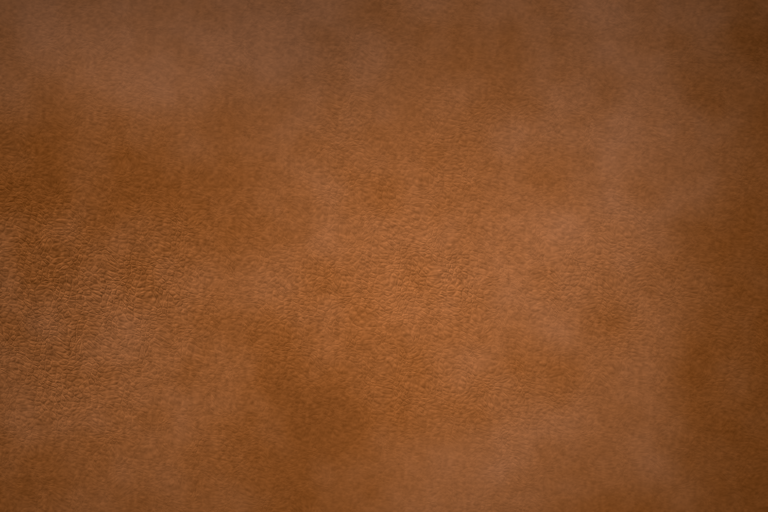
A Shadertoy shader for this texture:

```glsl
const vec3 DARK_TAN = vec3(0.375, 0.212, 0.088);
const vec3 LIGHT_TAN = vec3(0.650, 0.392, 0.210);
const vec3 PALE_SHIFT = vec3(-0.012, 0.014, 0.046);

vec2 hash2(vec2 p) {
    vec3 q = fract(vec3(p.xyx) * vec3(0.1031, 0.1030, 0.0973));
    q += dot(q, q.yzx + 33.33);
    return fract((q.xx + q.yz) * q.zy);
}

float valueNoise(vec2 p) {
    vec2 i = floor(p), f = fract(p);
    f = f * f * (3.0 - 2.0 * f);
    float low = mix(hash2(i).x, hash2(i + vec2(1, 0)).x, f.x);
    float high = mix(hash2(i + vec2(0, 1)).x, hash2(i + vec2(1, 1)).x, f.x);
    return mix(low, high, f.y);
}

float fbm(vec2 p, int octaves) {
    float sum = 0.0, weight = 0.5, total = 0.0;
    for (int i = 0; i < octaves; i++) {
        sum += weight * valueNoise(p);
        total += weight;
        weight *= 0.5;
        p = mat2(1.6, 1.2, -1.2, 1.6) * p + 7.3;
    }
    return sum / total;
}

// Soft elliptical spot, 1 at its centre
float glow(vec2 uv, vec2 centre, vec2 radius) {
    vec2 d = (uv - centre) / radius;
    return exp(-dot(d, d));
}

// Rounded pebble height: 0 in the creases, 1 on the cell tops
float pebble(vec2 p, float softness) {
    vec2 cell = floor(p);
    float nearest = 9.0, second = 9.0;
    for (int y = -1; y <= 1; y++)
    for (int x = -1; x <= 1; x++) {
        vec2 id = cell + vec2(x, y);
        float d = length(id + 0.1 + 0.8 * hash2(id) - p);
        second = min(second, max(nearest, d));
        nearest = min(nearest, d);
    }
    return smoothstep(0.0, softness, second - nearest);
}

// Grain lit from above: slope of the pebbles
float relief(vec2 p, float softness) {
    return pebble(p, softness) - pebble(p + vec2(-0.12, 0.34), softness);
}

void mainImage(out vec4 fragColor, in vec2 fragCoord) {
    vec2 uv = fragCoord / iResolution.xy;
    vec2 p = fragCoord / iResolution.y;

    // Broad light and stained clouds
    float cloud = fbm(p * 3.2 + 4.0, 4) - 0.5;
    float mottling = fbm(p * 11.0 + 19.0, 3) - 0.5;
    float tone = 0.04 + 0.91 * glow(uv, vec2(0.57, 0.42), vec2(0.42, 0.56));
    tone += 0.26 * cloud + 0.28 * mottling;
    tone += 0.24 * glow(uv, vec2(0.13, 0.85), vec2(0.16, 0.14));
    tone += 0.22 * glow(uv, vec2(0.10, 0.22), vec2(0.22, 0.32));
    tone += 0.10 * glow(uv, vec2(0.52, 0.42), vec2(0.10, 0.09));
    tone += 0.08 * glow(uv, vec2(0.74, 0.54), vec2(0.09, 0.12));
    tone -= 0.24 * glow(uv, vec2(0.40, 0.18), vec2(0.09, 0.16));
    tone -= 0.12 * glow(uv, vec2(0.42, 0.92), vec2(0.12, 0.12));
    tone -= 0.20 * smoothstep(0.82, 1.0, uv.x);

    // Greyer tan at the worn patches and along the top
    float pale = 0.25 + 1.6 * cloud + 1.2 * mottling;
    pale += 0.5 * smoothstep(0.65, 1.0, uv.y);
    pale += 0.5 * glow(uv, vec2(0.74, 0.50), vec2(0.17, 0.45));
    pale += 0.4 * glow(uv, vec2(0.52, 0.42), vec2(0.12, 0.14));
    pale -= 0.8 * glow(uv, vec2(0.02, 0.62), vec2(0.22, 0.16));
    pale -= 0.6 * glow(uv, vec2(0.40, 0.18), vec2(0.12, 0.18));
    pale -= 0.5 * smoothstep(0.86, 1.0, uv.x);

    // Sharp band from the lower left through the middle
    float focus = glow(uv, vec2(0.06, 0.38), vec2(0.38, 0.32));
    focus = max(focus, 0.85 * glow(uv, vec2(0.52, 0.44), vec2(0.36, 0.32)));
    float depth = mix(0.22, 1.0, focus);

    // Flattened, slightly wavy leather cells
    vec2 bend = vec2(valueNoise(p * 30.0), valueNoise(p * 30.0 + 51.0)) - 0.5;
    vec2 grainPos = mat2(0.98, 0.17, -0.17, 0.98) * p * vec2(78.0, 104.0) + 1.3 * bend;
    float softness = mix(0.8, 0.42, focus);
    float grain = relief(grainPos, softness);
    float fineGrain = relief(grainPos * 1.6 + 31.0, 0.7);
    float pores = fbm(p * 140.0, 2) - 0.5;
    float patchiness = 0.6 + 0.8 * valueNoise(p * 9.0 + 3.0);
    tone += depth * patchiness * (0.20 * grain + 0.12 * fineGrain);
    tone += mix(0.22, 0.52, focus) * pores;

    vec3 colour = mix(DARK_TAN, LIGHT_TAN, tone);
    colour += PALE_SHIFT * clamp(pale, -0.5, 1.2);
    fragColor = vec4(clamp(colour, 0.0, 1.0), 1.0);
}
```
